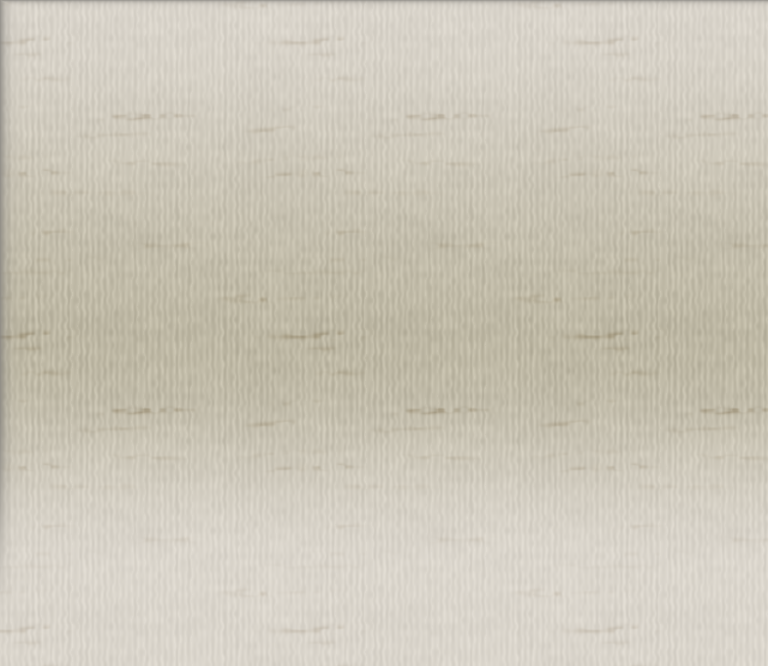
Reproduce this texture procedurally as a Shadertoy shader.

```glsl
#define TILE 0.383            // repeat size, in canvas widths
#define THREADS 49.0          // warp threads per repeat
#define ROWS 46.0             // weft rows per repeat
#define SLUBS 22              // thick yarn streaks per repeat
#define RIB_DEPTH 0.026
#define GRAIN_DEPTH 0.05
#define SLUB_DEPTH 0.10
#define DARKEST 0.52          // height of the dark band, from the top
#define LIGHT_LINEN vec3(0.855, 0.835, 0.798)
#define DARK_LINEN vec3(0.745, 0.722, 0.645)
#define SLUB_TINT vec3(0.85, 1.0, 1.2)
#define EDGE_SHADE vec3(0.52, 0.51, 0.49)

float hash(vec2 p) {
    vec3 q = fract(p.xyx * vec3(0.1031, 0.1030, 0.0973));
    q += dot(q, q.yzx + 33.33);
    return fract((q.x + q.y) * q.z);
}

// Value noise that wraps after the given number of cells
float tiledNoise(vec2 p, vec2 cells) {
    p *= cells;
    vec2 i = floor(p);
    vec2 f = fract(p);
    f = f * f * (3.0 - 2.0 * f);
    vec2 a = mod(i, cells);
    vec2 b = mod(i + 1.0, cells);
    return mix(mix(hash(a), hash(vec2(b.x, a.y)), f.x),
               mix(hash(vec2(a.x, b.y)), hash(b), f.x), f.y);
}

// Vertical threads of uneven brightness, nudged sideways by each weft row
float ribs(vec2 p) {
    float sway = tiledNoise(p, vec2(THREADS, ROWS)) - 0.5;
    float x = p.x * THREADS + 0.35 * sway;
    float strength = 0.6 + 0.8 * hash(vec2(mod(floor(x), THREADS), 7.0));
    return strength * cos(6.28318 * x);
}

// Stitch-sized speckle plus soft horizontal unevenness
float grain(vec2 p) {
    float stitch = tiledNoise(p, vec2(2.0 * THREADS, ROWS)) - 0.5;
    float weft = tiledNoise(p + 0.37, vec2(9.0, ROWS)) - 0.5;
    float cloud = tiledNoise(p + 0.61, vec2(4.0, 7.0)) - 0.5;
    return 0.75 * stitch + 0.4 * weft + 0.3 * cloud;
}

// Thin, broken, slightly tilted streaks scattered over one repeat
float slubs(vec2 p) {
    float total = 0.0;
    for (int i = 0; i < SLUBS; i++) {
        float id = float(i) + 1.0;
        vec2 centre = vec2(hash(vec2(id, 3.1)), hash(vec2(id, 8.7)));
        vec2 d = fract(p - centre + 0.5) - 0.5;
        float halfLength = mix(0.06, 0.28, hash(vec2(id, 15.3)));
        float tilt = 0.12 * (hash(vec2(id, 21.9)) - 0.7);
        float across = (d.y - tilt * d.x) / 0.009;
        float along = 1.0 - smoothstep(0.3, 1.0, abs(d.x) / halfLength);
        float weight = mix(0.3, 1.0, hash(vec2(id, 29.5)));
        total += weight * along * exp(-across * across);
    }
    float dashes = tiledNoise(p, vec2(38.0, 61.0));
    return min(total, 1.2) * smoothstep(0.25, 0.9, dashes);
}

void mainImage(out vec4 fragColor, in vec2 fragCoord) {
    vec2 fromTopLeft = vec2(fragCoord.x, iResolution.y - fragCoord.y) / iResolution.x;
    float depth = 1.0 - fragCoord.y / iResolution.y;
    vec2 p = fract(fromTopLeft / TILE);

    // Broad vertical shading
    float band = smoothstep(-0.02, DARKEST, depth)
               * (1.0 - smoothstep(DARKEST, 0.85, depth));
    vec3 colour = mix(LIGHT_LINEN, DARK_LINEN, band);

    // Cloth relief, softer where the light is strong
    float contrast = mix(0.65, 1.0, band);
    colour += contrast * (RIB_DEPTH * ribs(p) + GRAIN_DEPTH * grain(p));
    colour -= contrast * SLUB_DEPTH * SLUB_TINT * slubs(p);

    // Soft shadows along the left and top edges
    float leftShade = exp(-fromTopLeft.x / 0.0065) * (1.0 - smoothstep(0.6, 0.98, depth));
    float topShade = exp(-fromTopLeft.y / 0.003);
    colour = mix(colour, EDGE_SHADE, 0.85 * max(leftShade, topShade));

    fragColor = vec4(clamp(colour, 0.0, 1.0), 1.0);
}
```
